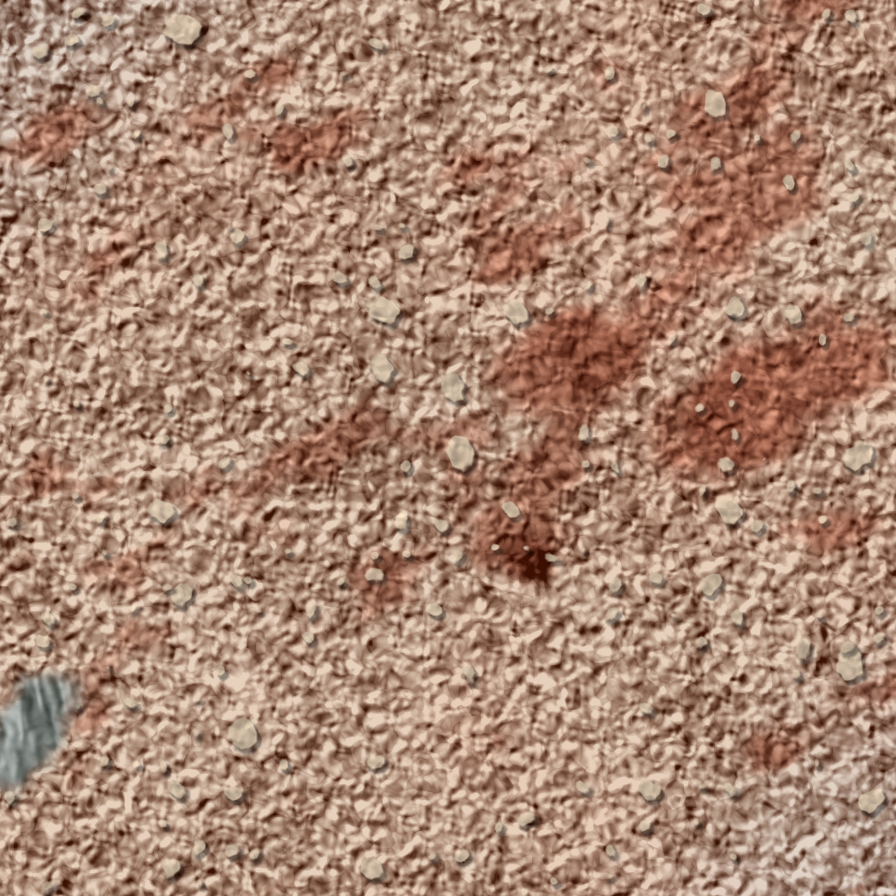
A Shadertoy shader for this texture:

```glsl
// Dry reddish gravel soil: smooth Voronoi grains and embossed noise give a tone
// that indexes an earth colour ramp. Damp hollows, scattered pale stones and
// a small grey tuft are layered over it, all lit from the upper left.

const vec3 DARK_EARTH = vec3(0.32, 0.165, 0.10);
const vec3 MID_EARTH = vec3(0.62, 0.485, 0.405);
const vec3 PALE_EARTH = vec3(0.88, 0.79, 0.71);
const vec3 STONE = vec3(0.86, 0.78, 0.68);
const vec3 RED_TINT = vec3(1.03, 0.80, 0.74);
const vec3 GREY_TINT = vec3(0.97, 1.01, 1.06);
const vec2 TO_LIGHT = vec2(-0.6, 0.8);

float hash(vec2 p) { return fract(sin(dot(p, vec2(127.1, 311.7))) * 43758.5453); }

vec2 hash2(vec2 p) { return vec2(hash(p), hash(p + 57.3)); }

float noise(vec2 p) {
    vec2 i = floor(p), f = fract(p);
    f = f * f * (3.0 - 2.0 * f);
    return mix(mix(hash(i), hash(i + vec2(1, 0)), f.x),
               mix(hash(i + vec2(0, 1)), hash(i + vec2(1, 1)), f.x), f.y);
}

float fbm(vec2 p) {
    float total = 0.0, gain = 0.53;
    for (int i = 0; i < 4; i++) {
        total += gain * noise(p);
        p = p * 2.03 + 17.1;
        gain *= 0.5;
    }
    return total;
}

vec2 rotate(vec2 p, float angle) {
    float c = cos(angle), s = sin(angle);
    return vec2(c * p.x + s * p.y, c * p.y - s * p.x);
}

// Fine surface height, used for the emboss
float grit(vec2 p) {
    return 0.55 * noise(p * 88.0) + 0.45 * noise(rotate(p, 0.6) * 165.0);
}

// x: blended random tone of the grains, y: distance to the nearest centre
vec2 grains(vec2 p) {
    float tone = 0.0, total = 0.0, nearest = 4.0;
    for (int i = 0; i < 9; i++) {
        vec2 id = floor(p) + vec2(i % 3 - 1, i / 3 - 1);
        vec2 d = id + hash2(id) - p;
        float weight = exp(-14.0 * dot(d, d));
        tone += weight * hash(id + 9.7);
        total += weight;
        nearest = min(nearest, length(d));
    }
    return vec2(tone / max(total, 1e-6), nearest);
}

// Signed distance to a rough angular stone, one per chosen cell
float stones(vec2 p, float scale, float chance, float seed) {
    vec2 id = floor(p * scale) + seed;
    if (hash(id + 3.1) > chance) return 1.0;
    vec2 q = fract(p * scale) - 0.5 - 0.4 * (hash2(id) - 0.5);
    q = abs(rotate(q, 6.28 * hash(id + 5.9)));
    float size = mix(0.10, 0.27, pow(hash(id + 8.3), 1.6));
    float edge = max(max(q.x, q.y * 1.35), (q.x + q.y) * 0.78);
    return (edge - size) / scale + 0.006 * (noise(p * 110.0) - 0.5);
}

// Soft ragged ellipse: 1 inside, 0 outside
float hollow(vec2 p, vec2 centre, vec2 radius, float angle) {
    float d = length(rotate(p - centre, angle) / radius);
    return 1.0 - smoothstep(0.55, 1.2, d + 0.9 * (fbm(p * 22.0) - 0.5));
}

vec3 earth(float tone) {
    vec3 low = mix(DARK_EARTH, MID_EARTH, clamp(tone * 2.0, -0.3, 1.0));
    return mix(low, PALE_EARTH, clamp(tone * 2.0 - 1.0, 0.0, 1.1));
}

void mainImage(out vec4 fragColor, in vec2 fragCoord) {
    vec2 p = fragCoord / iResolution.y;
    vec2 warped = p + 0.007 * (vec2(noise(p * 60.0), noise(p * 60.0 + 31.0)) - 0.5);

    // Damp red areas: two slanted troughs, one pit and random small patches
    float trough = max(hollow(p, vec2(0.65, 0.60), vec2(0.11, 0.058), 0.5),
                       hollow(p, vec2(0.87, 0.56), vec2(0.19, 0.065), 0.55));
    float pit = hollow(p, vec2(0.585, 0.385), vec2(0.043, 0.038), 0.0);
    float shade = hollow(p, vec2(0.602, 0.362), vec2(0.018, 0.028), 0.3);
    float spots = smoothstep(0.60, 0.76, fbm(rotate(p, 0.5) * vec2(7.0, 11.0) + 4.0));
    float damp = max(max(trough, pit), 0.75 * spots);

    // Grain tone, dome shading and relief
    vec2 coarse = grains(warped * 72.0), fine = grains(warped * 125.0 + 40.0);
    float relief = grit(warped) - grit(warped + 0.0065 * TO_LIGHT);
    float detail = 0.42 * (coarse.x - 0.5) + 0.30 * (fine.x - 0.5)
                 + 0.40 * (0.40 - coarse.y) + 0.25 * (0.40 - fine.y) + 1.25 * relief;
    float tone = 0.67 + detail * mix(1.0, 0.65, damp) + 0.35 * (fbm(p * 9.0) - 0.5);
    tone -= 0.30 * damp + 0.15 * pit + 0.35 * shade;

    // Earth colour with slow drifts towards red and grey
    float redness = 0.85 * damp + 0.5 * (fbm(p * 4.0 + 12.0) - 0.45);
    float greyness = smoothstep(0.55, 0.95, abs(p.x - p.y)) * (1.0 - damp);
    vec3 color = earth(tone) * mix(vec3(1.0), RED_TINT, clamp(redness, 0.0, 1.0));
    color *= mix(vec3(1.0), GREY_TINT, greyness);

    // Pale stones in two sizes, each with a shadow away from the light
    for (int i = 0; i < 2; i++) {
        float k = float(i), scale = mix(13.0, 30.0, k), chance = mix(0.20, 0.16, k);
        float body = stones(p, scale, chance, 20.0 * k);
        float shadow = stones(p + 0.006 * TO_LIGHT, scale, chance, 20.0 * k);
        color *= 1.0 - 0.38 * (1.0 - smoothstep(-0.002, 0.004, shadow));
        vec3 face = STONE * (0.97 + 0.30 * relief + 0.12 * (fine.x - 0.5));
        color = mix(color, face, 0.88 * (1.0 - smoothstep(-0.0025, 0.0015, body)));
    }

    // Grey-green tuft of thin blades
    float tuft = hollow(p, vec2(0.035, 0.185), vec2(0.045, 0.07), -0.4);
    float blades = noise(rotate(warped, 0.9 + 2.0 * p.y) * vec2(45.0, 150.0));
    vec3 leaf = mix(vec3(0.20, 0.25, 0.24), vec3(0.70, 0.75, 0.75), blades);
    fragColor = vec4(clamp(mix(color, leaf, 0.85 * tuft), 0.0, 1.0), 1.0);
}
```
